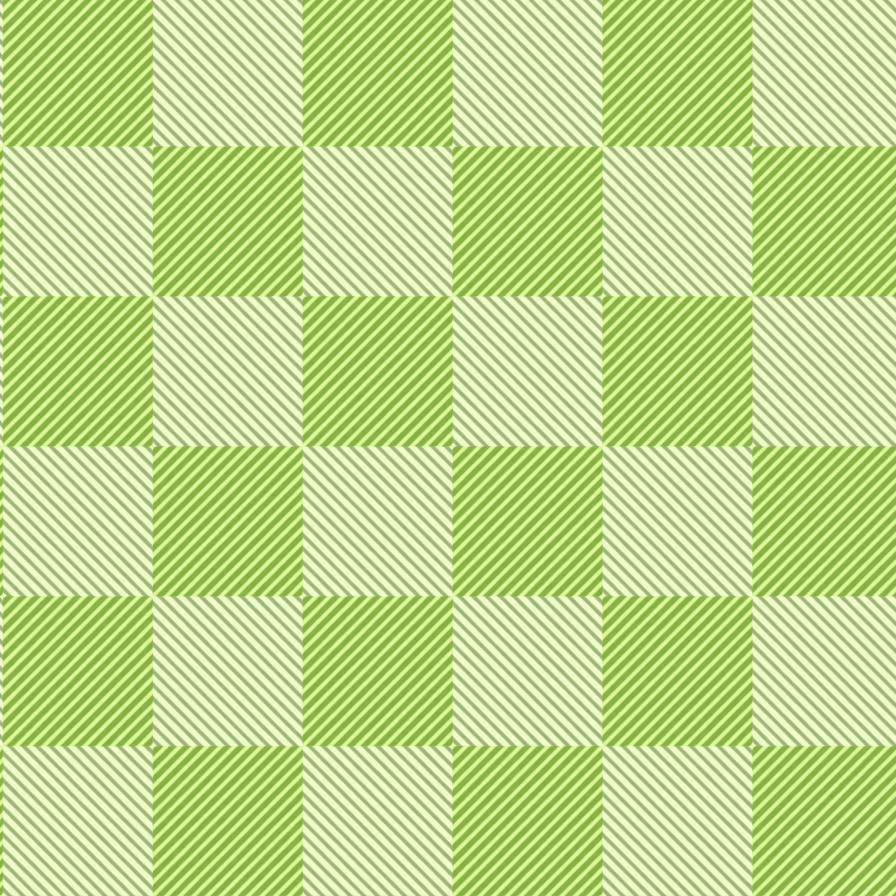
Give the GLSL for this pattern, as a Shadertoy shader.

```glsl
// Green checkerboard of tiles hatched with opposing diagonal pinstripes.

const float CELL_SIZE = 0.1673;         // six tiles across and down
const vec2  GRID_ORIGIN = vec2(0.0033, 0.0);
const float STRIPES_PER_CELL = 11.0;
const float STRIPE_SOFTNESS = 0.12;     // in stripe periods

const vec3 LEAF  = vec3(0.535, 0.695, 0.265);
const vec3 LIME  = vec3(0.870, 0.970, 0.610);
const vec3 CREAM = vec3(0.940, 0.985, 0.790);
const vec3 SAGE  = vec3(0.620, 0.710, 0.465);

vec2 hashGradient(vec2 lattice) {
    float angle = 6.2832 * fract(sin(dot(lattice, vec2(127.1, 311.7))) * 43758.5);
    return vec2(cos(angle), sin(angle));
}

float gradientNoise(vec2 p) {
    vec2 i = floor(p), f = fract(p);
    vec2 u = f * f * f * (f * (f * 6.0 - 15.0) + 10.0);
    vec2 e = vec2(1.0, 0.0);
    float a = dot(hashGradient(i), f);
    float b = dot(hashGradient(i + e.xy), f - e.xy);
    float c = dot(hashGradient(i + e.yx), f - e.yx);
    float d = dot(hashGradient(i + e.xx), f - e.xx);
    return mix(mix(a, b, u.x), mix(c, d, u.x), u.y);
}

// Triangle wave: zero on tile edges, positive in even tiles.
float signedEdge(float x) {
    return 0.5 - abs(mod(x + 0.5, 2.0) - 1.0);
}

// Soft stripe centred on every whole phase; width is a share of the period.
float stripe(float phase, float width, float softness) {
    float d = abs(fract(phase - 0.5) - 0.5);
    return 1.0 - smoothstep(-softness, softness, d - 0.5 * width);
}

// Smooth checker mask: one in tiles whose column and row sum is even.
float checker(vec2 p, float pixel) {
    vec2 side = clamp(vec2(signedEdge(p.x), signedEdge(p.y)) / pixel, -1.0, 1.0);
    return 0.5 + 0.5 * side.x * side.y;
}

vec3 hatch(vec3 ground, vec3 line, float phase, float width, float softness) {
    return mix(ground, line, stripe(phase, width, softness));
}

void mainImage(out vec4 fragColor, in vec2 fragCoord) {
    float canvas = min(iResolution.x, iResolution.y);
    vec2 p = (fragCoord / canvas - GRID_ORIGIN) / CELL_SIZE;
    float pixel = 1.0 / (canvas * CELL_SIZE);
    float softness = max(STRIPE_SOFTNESS, pixel * STRIPES_PER_CELL);

    // Whole stripes fit each tile, so the phases run on across the grid.
    float rising  = (p.x - p.y) * STRIPES_PER_CELL;
    float falling = (p.x + p.y) * STRIPES_PER_CELL;

    // Slight printed unevenness in line width and tone
    float wear = gradientNoise(p * 9.0);
    float tone = gradientNoise(p * 23.0 + 40.0);

    vec3 darkTile = hatch(LEAF, LIME, rising, 0.41 + 0.05 * wear, softness);
    vec3 paleTile = hatch(SAGE, CREAM, falling, 0.61 + 0.05 * wear, softness);
    vec3 color = mix(darkTile, paleTile, checker(p, 0.7 * pixel));
    color += 0.025 * tone * vec3(1.0, 0.8, 1.2);

    fragColor = vec4(clamp(color, 0.0, 1.0), 1.0);
}
```
